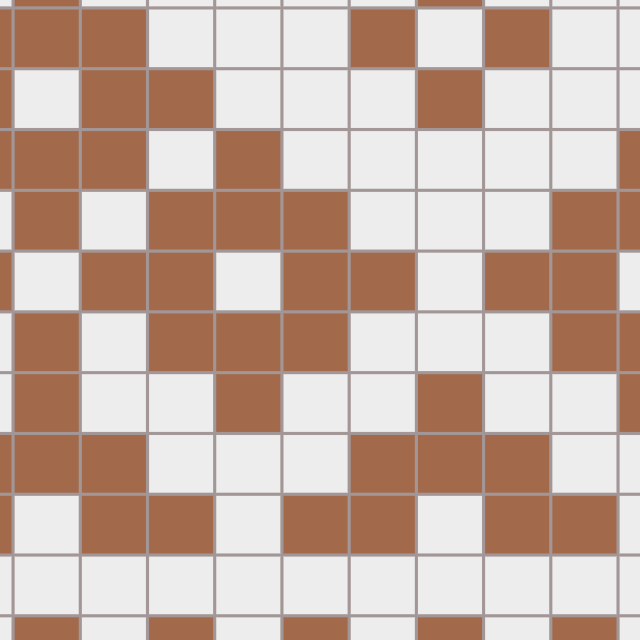
Reproduce this pattern procedurally as a three.js fragment shader.

```glsl
// Knitting-chart grid of brown and white cells: mirrored stepped diamonds over a dotted row.
#define CELL_SIZE vec2(0.10503, 0.09498)
#define GRID_START vec2(0.0204, 0.0124)
#define LINE_WIDTH 0.0049
#define EDGE_SOFT 0.0010
#define HALF_PERIOD 6.0
#define ROWS 12.0
#define WHITE vec3(0.93, 0.93, 0.93)
#define BROWN vec3(0.635, 0.41, 0.29)
#define LINE_GREY vec3(0.64, 0.59, 0.59)

varying vec2 vUv;

// 1 where the stepped distance from the centre lies between inner and outer
float steppedRing(vec2 cell, vec2 centre, float inner, float outer) {
  vec2 offset = abs(cell - centre);
  float reach = offset.x + offset.y;
  return step(inner - 0.5, reach) * step(reach, outer + 0.5);
}

// x counts columns from the mirror axis (0 to 6), y counts rows downward
float motif(vec2 cell) {
  // Full diamonds
  float filled = steppedRing(cell, vec2(3.0, 5.0), 1.0, 2.0);
  filled = max(filled, steppedRing(cell, vec2(0.0, 2.0), 1.0, 2.0));

  // Small diamond and single dot
  filled = max(filled, steppedRing(cell, vec2(6.0, 1.0), 1.0, 1.0));
  filled = max(filled, steppedRing(cell, vec2(0.0, 6.0), 0.0, 0.0));

  // Chevrons: diamonds cut off below their middle row
  float chevrons = max(steppedRing(cell, vec2(0.0, 9.0), 1.0, 2.0),
                       steppedRing(cell, vec2(6.0, 9.0), 1.0, 2.0));
  filled = max(filled, chevrons * step(cell.y, 9.5));

  // Bottom row of alternating cells
  float evenColumn = step(mod(cell.x + 0.5, 2.0), 1.0);
  return max(filled, evenColumn * step(10.5, cell.y));
}

void main() {
  // Grid coordinates, measured from the upper left
  vec2 grid = (vec2(vUv.x, 1.0 - vUv.y) - GRID_START) / CELL_SIZE;
  vec2 index = floor(grid);

  // Fold columns around the mirror axes and wrap the rows
  float period = 2.0 * HALF_PERIOD;
  float column = abs(mod(index.x + HALF_PERIOD, period) - HALF_PERIOD);
  float row = mod(index.y + 1.0, ROWS);
  vec3 colour = mix(WHITE, BROWN, motif(vec2(column, row)));

  // Lines between cells
  vec2 toLine = (0.5 - abs(fract(grid) - 0.5)) * CELL_SIZE;
  float lineDistance = min(toLine.x, toLine.y) - 0.5 * LINE_WIDTH;
  float line = 1.0 - smoothstep(-EDGE_SOFT, EDGE_SOFT, lineDistance);

  gl_FragColor = vec4(mix(colour, LINE_GREY, line), 1.0);
}
```
